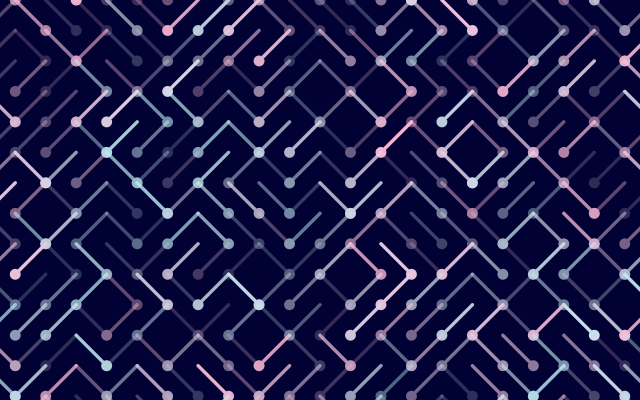
A Shadertoy shader for this pattern:

```glsl
// Diagonal maze of translucent pastel pins, each with a round dot at its lower end, on navy.

const float COLUMNS = 21.0;        // cells across the canvas
const float LINE_RADIUS = 0.056;   // half the line width, in cells
const float DOT_RADIUS = 0.178;    // in cells
const float MIN_OPACITY = 0.2;
const float FADE_BIAS = 1.4;       // above 1 favours faint pins
const float PATCH_SIZE = 4.0;      // cells per patch of similar hue
const float PATCH_WEIGHT = 0.4;    // share of the hue set by the patch
const vec3 NAVY = vec3(0.005, 0.005, 0.2);
const vec3 ICE = vec3(0.74, 0.92, 0.95);
const vec3 PINK = vec3(1.0, 0.72, 0.84);

float hash(vec2 p) {
    return fract(sin(dot(p, vec2(127.1, 311.7))) * 43758.5453);
}

float valueNoise(vec2 p) {
    vec2 i = floor(p);
    vec2 f = smoothstep(0.0, 1.0, fract(p));
    float top = mix(hash(i), hash(i + vec2(1.0, 0.0)), f.x);
    float bottom = mix(hash(i + vec2(0.0, 1.0)), hash(i + 1.0), f.x);
    return mix(top, bottom, f.y);
}

float segmentDistance(vec2 p, vec2 a, vec2 b) {
    vec2 ab = b - a;
    float t = clamp(dot(p - a, ab) / dot(ab, ab), 0.0, 1.0);
    return length(p - a - ab * t);
}

// Signed distance to a pin that crosses the unit cell from top to bottom
float pinDistance(vec2 p, bool leansRight) {
    vec2 tip = vec2(leansRight ? 1.0 : 0.0, 0.0);
    vec2 foot = vec2(1.0 - tip.x, 1.0);
    float line = segmentDistance(p, tip, foot) - LINE_RADIUS;
    return min(line, length(p - foot) - DOT_RADIUS);
}

vec3 pinColor(vec2 cell) {
    float hue = mix(hash(cell + 41.3), valueNoise(cell / PATCH_SIZE + 7.0), PATCH_WEIGHT);
    return mix(ICE, PINK, smoothstep(0.15, 0.9, hue));
}

void mainImage(out vec4 fragColor, in vec2 fragCoord) {
    // Cell units, y down from the top edge, nodes half a cell in from the side
    float pixel = COLUMNS / iResolution.x;
    vec2 p = vec2(fragCoord.x, iResolution.y - fragCoord.y) * pixel - vec2(0.5, 0.0);
    vec2 home = floor(p);
    vec3 color = NAVY;

    // Blend neighbouring pins from the top row down, so tips overlay the dots above
    for (int y = -1; y <= 1; y++) {
        for (int x = -1; x <= 1; x++) {
            vec2 cell = home + vec2(x, y);
            float d = pinDistance(p - cell, hash(cell + 3.7) < 0.5);
            float coverage = clamp(0.5 - d / pixel, 0.0, 1.0);
            float opacity = mix(MIN_OPACITY, 1.0, pow(hash(cell + 19.1), FADE_BIAS));
            color = mix(color, pinColor(cell), coverage * opacity);
        }
    }

    fragColor = vec4(color, 1.0);
}
```
